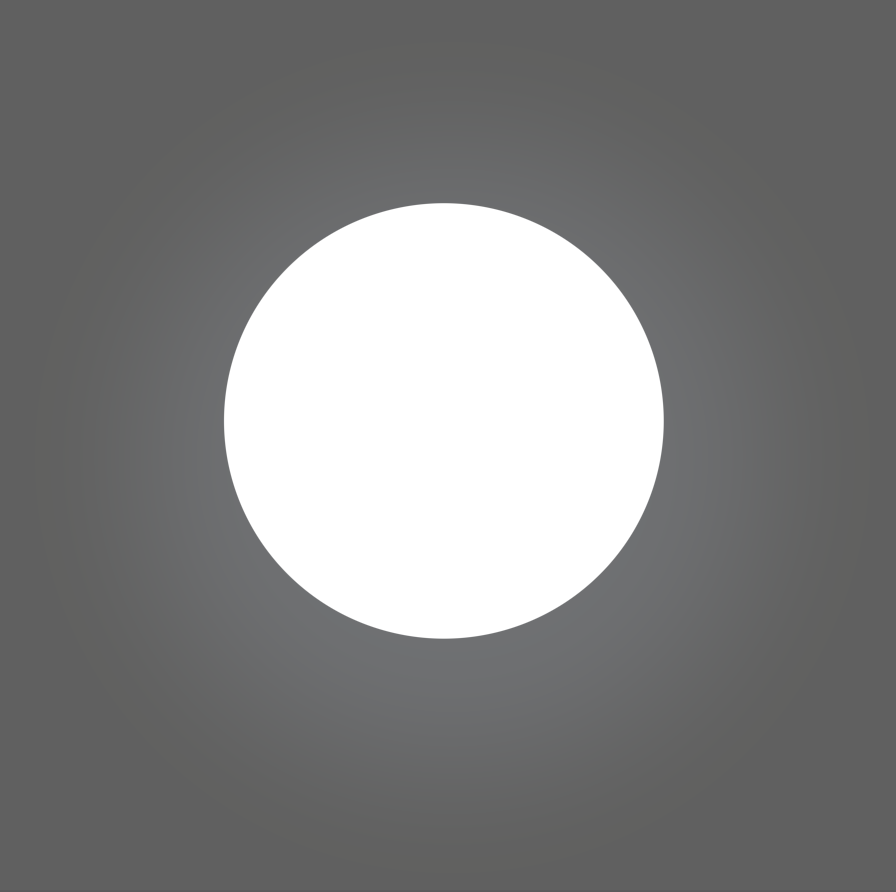
Give the GLSL for this background, as a WebGL 1 fragment shader.

```glsl
precision highp float;

uniform vec2 u_resolution;

const vec3 BACKDROP = vec3(0.378, 0.378, 0.376);
const vec3 GLOW_COLOR = vec3(0.434, 0.439, 0.447);
const vec3 DISC_COLOR = vec3(1.0);
const vec3 RIM_COLOR = vec3(0.365, 0.350, 0.362);

const vec2 DISC_CENTER = vec2(0.4954, 0.5281);
const vec2 DISC_RADII = vec2(0.2454, 0.2441);
const vec2 GLOW_CENTER = vec2(0.505, 0.487);
const float GLOW_INNER = 0.20;
const float GLOW_OUTER = 0.48;
const float RIM_HEIGHT = 0.002;

// Approximate signed distance to a nearly round ellipse
float ellipseDistance(vec2 point, vec2 radii) {
  return (length(point / radii) - 1.0) * min(radii.x, radii.y);
}

void main() {
  vec2 uv = gl_FragCoord.xy / u_resolution;
  float pixel = 1.0 / min(u_resolution.x, u_resolution.y);

  // Soft halo, centred a little below the disc
  float glowDistance = length(uv - GLOW_CENTER);
  float glow = 1.0 - smoothstep(GLOW_INNER, GLOW_OUTER, glowDistance);
  vec3 color = mix(BACKDROP, GLOW_COLOR, glow);

  // Thin tinted rim along the bottom
  float rim = 1.0 - smoothstep(RIM_HEIGHT - 0.5 * pixel, RIM_HEIGHT + 0.5 * pixel, uv.y);
  color = mix(color, RIM_COLOR, rim);

  // Bright disc with a smooth edge
  float edge = ellipseDistance(uv - DISC_CENTER, DISC_RADII);
  float disc = 1.0 - smoothstep(-0.75 * pixel, 0.75 * pixel, edge);
  color = mix(color, DISC_COLOR, disc);

  gl_FragColor = vec4(color, 1.0);
}
```
